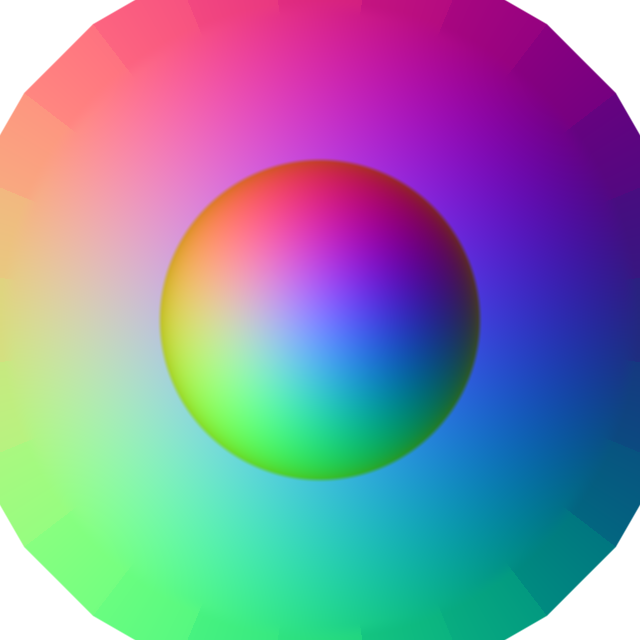
Give the GLSL for this texture map, as a WebGL 1 fragment shader.

```glsl
precision highp float;
// A directional colour map: a mirror ball in front of a wide dome.
// Each point gets a direction from its radius and bearing, and that
// direction is turned into colour; a 24-sided outline cuts the dome.
uniform vec2 u_resolution;

const float HALF_PI = 1.5707963;
const float SIDES = 24.0;
const float SECTOR = 4.0 * HALF_PI / SIDES;
const float BALL_RADIUS = 0.5;
const float RIM_RADIUS = 0.97;
const float APOTHEM = 1.155;
const vec3 BACKDROP = vec3(1.0);

float hash(float n) {
  return fract(sin(n * 127.1) * 43758.5453);
}

// Smooth step from inside (1) to outside (0) of a signed distance.
float coverage(float dist, float softness) {
  return 1.0 - smoothstep(-softness, softness, dist);
}

// Colour of a direction tilted from the view axis towards a bearing.
// Red grows to the upper left, green to the lower left, blue forwards.
vec3 directionColor(float tilt, float bearing) {
  float redAxis = cos(bearing - 1.5 * HALF_PI);
  float greenAxis = cos(bearing + 1.5 * HALF_PI);
  vec3 dir = vec3(sin(tilt) * vec2(redAxis, greenAxis), cos(tilt));
  return 0.5 + 0.5 * dir;
}

// Reflected tilt on the ball, turning backwards quickly at its edge.
float ballTilt(float radius) {
  float q = min(radius / BALL_RADIUS, 1.0);
  return 2.05 * q + 0.33 * pow(q, 14.0);
}

// Signed distance to a regular polygon with a side facing right.
float polygonDistance(float radius, float bearing, float apothem) {
  float local = mod(bearing + 0.5 * SECTOR, SECTOR) - 0.5 * SECTOR;
  return radius * cos(local) - apothem;
}

// Bearing shift that partly flattens each facet of the outer rim.
float facetShift(float bearing) {
  float id = floor(bearing / SECTOR + 0.5);
  float flatten = id * SECTOR - bearing;
  float jitter = hash(mod(id, SIDES) + 1.0) - 0.5;
  return 0.4 * flatten + 0.06 * jitter;
}

vec3 domeColor(float radius, float bearing) {
  float rim = smoothstep(RIM_RADIUS - 0.02, RIM_RADIUS + 0.03, radius);
  float tilt = HALF_PI * min(radius, 1.0);
  return directionColor(tilt, bearing + rim * facetShift(bearing));
}

void main() {
  vec2 p = 2.0 * gl_FragCoord.xy / u_resolution - 1.0;
  float pixel = 2.0 / min(u_resolution.x, u_resolution.y);
  float radius = length(p);
  float bearing = radius > 0.0001 ? atan(p.y, p.x) : 0.0;

  // Dome, cut by the polygon outline
  float outline = polygonDistance(radius, bearing, APOTHEM);
  vec3 color = mix(BACKDROP, domeColor(radius, bearing),
                   coverage(outline, pixel));

  // Ball on top, with a slightly soft edge
  vec3 ball = directionColor(ballTilt(radius), bearing);
  color = mix(color, ball, coverage(radius - BALL_RADIUS, 0.006 + pixel));

  gl_FragColor = vec4(color, 1.0);
}
```
